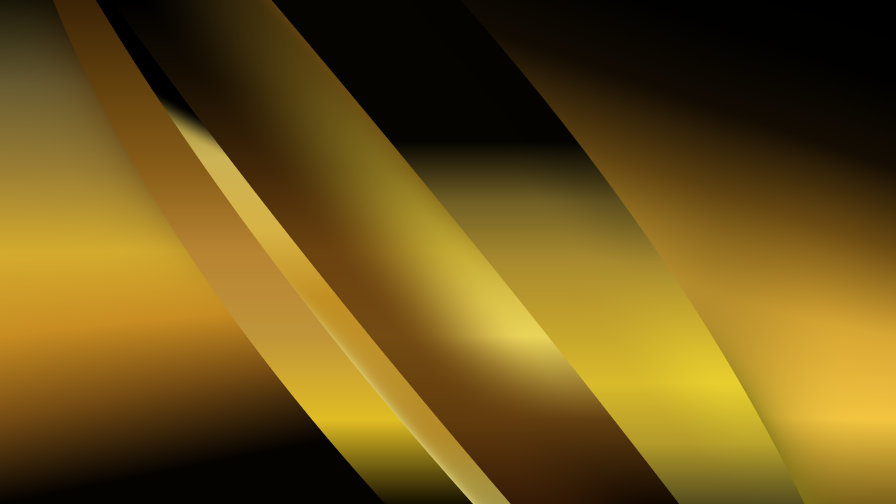
Write a Shadertoy shader that draws this background.

```glsl
// Glossy golden ribbons sweeping diagonally over a black and amber backdrop.

// Seven evenly spaced colour stops, s from 0 to 1.
vec3 ramp(float s, vec3 a, vec3 b, vec3 c, vec3 d, vec3 e, vec3 f, vec3 g) {
    s = clamp(s, 0.0, 1.0) * 6.0;
    vec3 col = mix(a, b, min(s, 1.0));
    col = mix(col, c, clamp(s - 1.0, 0.0, 1.0));
    col = mix(col, d, clamp(s - 2.0, 0.0, 1.0));
    col = mix(col, e, clamp(s - 3.0, 0.0, 1.0));
    col = mix(col, f, clamp(s - 4.0, 0.0, 1.0));
    return mix(col, g, clamp(s - 5.0, 0.0, 1.0));
}

// Horizontal place of a gently bent ribbon edge at depth t.
float bend(float t, float start, float slope, float curve) {
    return start + t * (slope + curve * t);
}

// Antialiased coverage to the right of an edge.
float cover(float d) {
    return clamp(d * iResolution.x * 0.8 + 0.5, 0.0, 1.0);
}

vec3 leftGlow(float x, float t, float d) {
    float s = t + 0.35 * x * smoothstep(0.45, 0.8, t);
    vec3 col = ramp(s, vec3(0.10, 0.09, 0.03), vec3(0.40, 0.35, 0.19),
        vec3(0.60, 0.49, 0.20), vec3(0.83, 0.67, 0.18), vec3(0.78, 0.55, 0.13),
        vec3(0.45, 0.29, 0.07), vec3(0.02, 0.01, 0.0));
    float shade = exp(-35.0 * max(d, 0.0)) * (1.0 - smoothstep(0.1, 0.7, t));
    return mix(col, vec3(0.38, 0.25, 0.06) * smoothstep(-0.1, 0.25, t), 0.7 * shade);
}

vec3 amberRibbon(float t) {
    return ramp(t, vec3(0.22, 0.13, 0.02), vec3(0.38, 0.25, 0.05),
        vec3(0.53, 0.36, 0.09), vec3(0.72, 0.52, 0.20), vec3(0.75, 0.58, 0.22),
        vec3(0.88, 0.74, 0.14), vec3(0.08, 0.06, 0.0));
}

vec3 brightStrip(float t, float u, float d) {
    vec3 col = ramp((t - 0.18) / 0.82, vec3(0.60, 0.52, 0.22), vec3(0.80, 0.70, 0.33),
        vec3(0.84, 0.70, 0.27), vec3(0.76, 0.56, 0.13), vec3(0.74, 0.57, 0.17),
        vec3(0.70, 0.54, 0.15), vec3(0.64, 0.58, 0.27));
    // Pale rim along the lower left side
    float rim = exp(-130.0 * max(d, 0.0)) * smoothstep(0.5, 0.75, t);
    col = mix(col, vec3(0.88, 0.84, 0.50), 0.75 * rim);
    return col * smoothstep(0.17, 0.27, t - 0.05 * u);
}

vec3 wideRibbon(float t, float u, float d) {
    vec3 shadow = ramp(t, vec3(0.0), vec3(0.10, 0.06, 0.01),
        vec3(0.25, 0.15, 0.03), vec3(0.42, 0.26, 0.06), vec3(0.45, 0.29, 0.07),
        vec3(0.38, 0.23, 0.05), vec3(0.20, 0.10, 0.02));
    vec3 light = ramp(t, vec3(0.20, 0.15, 0.04), vec3(0.36, 0.28, 0.07),
        vec3(0.52, 0.44, 0.12), vec3(0.77, 0.67, 0.20), vec3(0.92, 0.83, 0.35),
        vec3(0.38, 0.24, 0.06), vec3(0.07, 0.03, 0.0));
    vec3 col = mix(shadow, light, smoothstep(0.15, 0.9, u));
    // Warm rim along the upper right side
    float rim = exp(-70.0 * max(d, 0.0)) * (1.0 - smoothstep(0.25, 0.6, t));
    return mix(col, vec3(0.45, 0.30, 0.05), 0.6 * rim);
}

vec3 yellowRibbon(float t, float u) {
    vec3 col = ramp((t - 0.28) / 0.72, vec3(0.02, 0.015, 0.0), vec3(0.44, 0.37, 0.14),
        vec3(0.66, 0.54, 0.18), vec3(0.76, 0.63, 0.17), vec3(0.85, 0.73, 0.17),
        vec3(0.70, 0.60, 0.16), vec3(0.33, 0.30, 0.12));
    float glow = exp(-50.0 * (t - 0.75) * (t - 0.75));
    col += vec3(0.06, 0.08, 0.01) * glow * smoothstep(0.3, 0.9, u);
    return col * (1.0 - 0.2 * smoothstep(0.5, 1.0, u) * (1.0 - smoothstep(0.35, 0.6, t)));
}

vec3 rightGlow(float x, float t, float d) {
    float s = t + 0.6 * (1.0 - x) * (1.0 - smoothstep(0.4, 0.9, t));
    vec3 col = ramp(s, vec3(0.0), vec3(0.005, 0.004, 0.0),
        vec3(0.08, 0.05, 0.01), vec3(0.43, 0.30, 0.07), vec3(0.84, 0.65, 0.20),
        vec3(0.95, 0.77, 0.25), vec3(0.48, 0.38, 0.10));
    col *= mix(0.84, 1.0, smoothstep(0.78, 0.95, x));
    // Olive shade beside the lower edge
    float shade = exp(-45.0 * max(d, 0.0)) * smoothstep(0.55, 0.85, t);
    return mix(col, vec3(0.50, 0.46, 0.08), 0.7 * shade);
}

void mainImage(out vec4 fragColor, in vec2 fragCoord) {
    vec2 uv = fragCoord / iResolution.xy;
    float x = uv.x, t = 1.0 - uv.y;

    // Ribbon edges, left to right
    float e1 = bend(t, 0.059, 0.230, 0.141);
    float e2 = bend(t, 0.107, 0.339, 0.082);
    float e3 = bend(t, 0.124, 0.407, 0.039);
    float e4 = bend(t, 0.303, 0.478, -0.023);
    float e5 = bend(t, 0.514, 0.495, -0.111);

    // Layers, each covering the one to its left
    vec3 col = leftGlow(x, t, e1 - x);
    col = mix(col, amberRibbon(t), cover(x - e1));
    col = mix(col, brightStrip(t, (x - e2) / (e3 - e2), x - e2), cover(x - e2));
    col = mix(col, wideRibbon(t, (x - e3) / (e4 - e3), e4 - x), cover(x - e3));
    col = mix(col, yellowRibbon(t, (x - e4) / (e5 - e4)), cover(x - e4));
    col = mix(col, rightGlow(x, t, x - e5), cover(x - e5));

    fragColor = vec4(clamp(col, 0.0, 1.0), 1.0);
}
```
